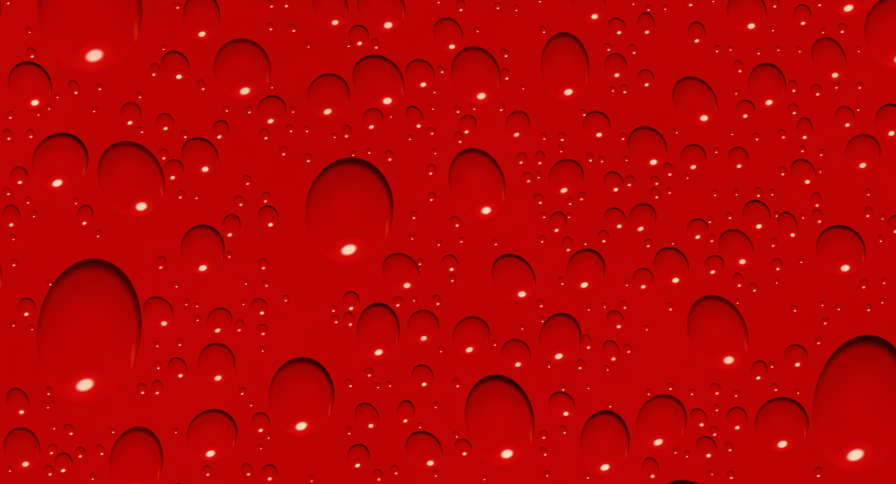
Give the GLSL for this texture, as a WebGL 2 fragment shader.

```glsl
#version 300 es
precision highp float;

uniform vec2 u_resolution;
out vec4 fragColor;

struct Drop {
    vec2 centre;
    float radius;   // zero when the cell is empty
    float stretch;  // height over width
    float lean;
    float contrast;
};

// Per layer: cell size, smallest radius, largest radius, density
const vec4 LAYERS[4] = vec4[4](
    vec4(0.42, 0.062, 0.118, 0.72),
    vec4(0.185, 0.036, 0.060, 0.92),
    vec4(0.100, 0.017, 0.033, 0.85),
    vec4(0.044, 0.005, 0.012, 0.72));

const vec3 RED = vec3(0.73, 0.010, 0.010);
const vec3 SHADOW = vec3(0.17, 0.005, 0.008);
const vec3 GLINT = vec3(1.0, 0.86, 0.74);
const vec3 EMBER = vec3(0.95, 0.30, 0.08);

vec3 hash3(ivec3 cell) {
    uvec3 v = uvec3(cell + 64) * 1664525u + 1013904223u;
    v.x += v.y * v.z; v.y += v.z * v.x; v.z += v.x * v.y;
    v ^= v >> 16u;
    v.x += v.y * v.z; v.y += v.z * v.x; v.z += v.x * v.y;
    return vec3(v >> 8u) * exp2(-24.0);
}

float valueNoise(vec2 p) {
    ivec2 i = ivec2(floor(p));
    vec2 f = fract(p);
    f = f * f * (3.0 - 2.0 * f);
    float low = mix(hash3(ivec3(i, 40)).x, hash3(ivec3(i + ivec2(1, 0), 40)).x, f.x);
    float high = mix(hash3(ivec3(i + ivec2(0, 1), 40)).x, hash3(ivec3(i + 1, 40)).x, f.x);
    return mix(low, high, f.y);
}

Drop makeDrop(ivec2 cell, int layer) {
    vec4 spec = LAYERS[layer];
    vec3 place = hash3(ivec3(cell, layer));
    vec3 form = hash3(ivec3(cell, layer + 10));
    float size = mix(spec.y, spec.z, place.z * place.z);
    float present = step(form.x, spec.w);
    vec2 centre = (vec2(cell) + 0.5 + (place.xy - 0.5) * 0.56) * spec.x;
    float contrast = mix(0.55, 1.0, fract(form.x * 17.0)) * (layer == 3 ? 0.6 : 1.0);
    return Drop(centre, size * present, mix(1.0, 1.42, form.y * form.y),
                (form.z - 0.35) * 0.32, contrast);
}

// Position inside a drop, where the outline is the unit circle
vec2 toDrop(vec2 p, Drop d) {
    vec2 q = p - d.centre;
    q.x += d.lean * q.y;
    return q / (max(d.radius, 1e-4) * vec2(1.0, d.stretch));
}

// True when a drop of a coarser layer already takes the place
bool isBlocked(Drop d, int layer) {
    for (int i = 0; i < layer; i++) {
        ivec2 home = ivec2(floor(d.centre / LAYERS[i].x));
        for (int k = 0; k < 9; k++) {
            Drop other = makeDrop(home + ivec2(k % 3, k / 3) - 1, i);
            float reach = 1.0 + 1.05 * d.radius / max(other.radius, 1e-4);
            if (other.radius > 0.0 && length(toDrop(d.centre, other)) < reach) return true;
        }
    }
    return false;
}

float softEllipse(vec2 p, vec2 size, float blur) {
    return 1.0 - smoothstep(1.0 - blur, 1.0 + blur, length(p / size));
}

vec3 shadeDrop(vec3 base, vec2 q, Drop d, float pixel) {
    float len = length(q);
    float up = q.y / max(len, 0.001);
    float inside = 1.0 - smoothstep(1.0 - pixel, 1.0 + pixel, len);

    // Body shade, side rim and dark upper crescent
    float body = smoothstep(-0.5, 0.9, q.y) * smoothstep(0.1, 1.0, len);
    float rim = smoothstep(0.84, 1.0, len) * smoothstep(-0.7, 0.4, up);
    float crescent = smoothstep(-0.05, 0.13, length(q + vec2(0.05, 0.16)) - 1.0);
    vec3 color = base * (1.0 - 0.19 * body - 0.17 * rim);
    color = mix(color, SHADOW, crescent * d.contrast);

    // Light gathered along the lower edge
    float lower = smoothstep(0.75, 0.97, len) * smoothstep(0.35, 0.95, -up);
    color += vec3(0.035, 0.006, 0.004) * lower;
    float streak = softEllipse(q - vec2(0.87, -0.36), vec2(0.035, 0.16), 0.7);
    color = mix(color, EMBER, streak * 0.35 * smoothstep(0.02, 0.06, d.radius));

    // Tilted glint
    vec2 g = (q - vec2(0.06 + d.lean, -0.74)) * vec2(1.0, d.stretch);
    g = mat2(0.95, -0.31, 0.31, 0.95) * g;
    vec2 size = vec2(0.15, 0.095) + min(0.0014 / d.radius, 0.2);
    float blur = clamp(0.3 + pixel * 3.0, 0.3, 0.9);
    color += vec3(0.10, 0.03, 0.02) * softEllipse(g, size * 1.9, 0.6);
    color = mix(color, GLINT, softEllipse(g, size, blur) * mix(0.75, 1.0, d.contrast));
    return mix(base, color, inside);
}

void main() {
    vec2 p = gl_FragCoord.xy / u_resolution.y;
    vec3 color = RED * (0.985 + 0.03 * valueNoise(p * 3.0) + 0.015 * valueNoise(p * 40.0));

    for (int layer = 0; layer < 4; layer++) {
        ivec2 home = ivec2(floor(p / LAYERS[layer].x));
        for (int k = 0; k < 9; k++) {
            Drop d = makeDrop(home + ivec2(k % 3, k / 3) - 1, layer);
            if (d.radius <= 0.0) continue;
            float pixel = 0.8 / (u_resolution.y * d.radius);
            vec2 q = toDrop(p, d);
            if (length(q) > 1.0 + pixel || isBlocked(d, layer)) continue;
            color = shadeDrop(color, q, d, pixel);
        }
    }
    fragColor = vec4(color, 1.0);
}
```
